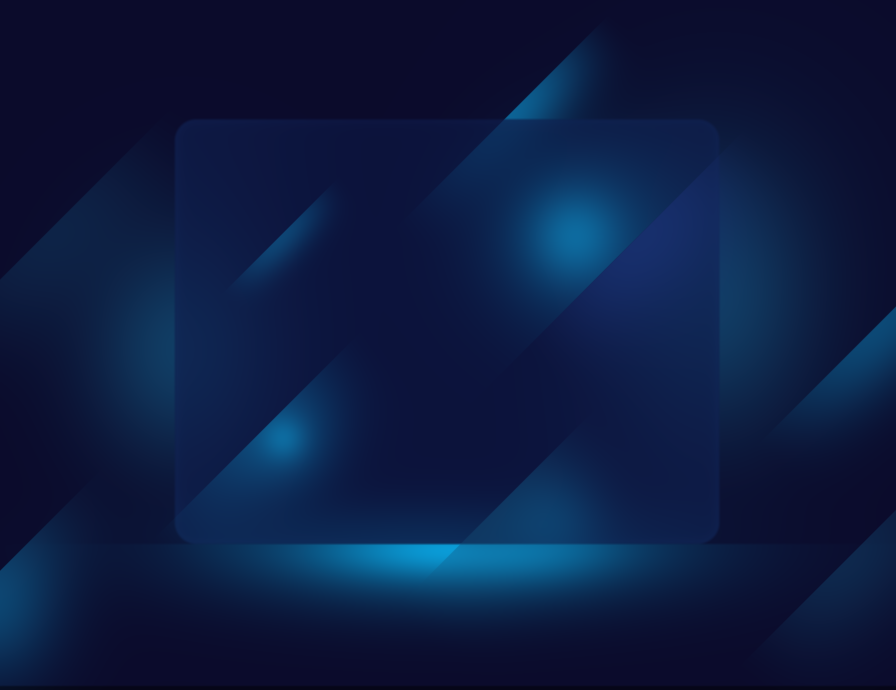
This background is drawn by a Shadertoy shader. Its source:

```glsl
// Deep navy backdrop with a translucent rounded panel, diagonal light shards and cyan glows.

// Elliptical soft light: 1 at the centre, fading with the given radii.
float glow(vec2 p, vec2 center, vec2 radii) {
    vec2 q = (p - center) / radii;
    return exp(-dot(q, q));
}

// 1 on the lower right side of the 45 degree line through a point.
float belowDiagonal(vec2 p, vec2 onEdge) {
    float d = dot(p - onEdge, vec2(0.7071, -0.7071));
    float aa = 0.8 / iResolution.x;
    return smoothstep(-aa, aa, d);
}

// Light with one crisp diagonal edge, fading along it and away from it.
float shard(vec2 p, vec2 center, float halfLength, float width) {
    vec2 q = p - center;
    float along = dot(q, vec2(0.7071)) / halfLength;
    float away = dot(q, vec2(0.7071, -0.7071)) / width;
    float taper = max(1.0 - along * along, 0.0);
    return belowDiagonal(p, center) * taper * taper * exp(-away * away);
}

float roundedBox(vec2 p, vec2 halfSize, float radius) {
    vec2 q = abs(p) - halfSize + radius;
    return length(max(q, 0.0)) + min(max(q.x, q.y), 0.0) - radius;
}

void mainImage(out vec4 fragColor, in vec2 fragCoord) {
    // Canvas width is 1, height about 0.77
    vec2 p = fragCoord / iResolution.x;
    vec3 navy = vec3(0.042, 0.042, 0.17);
    vec3 teal = vec3(0.07, 0.29, 0.45);
    vec3 cyan = vec3(0.05, 0.45, 0.66);
    vec3 violet = vec3(0.10, 0.20, 0.46);

    // Side lights and shards behind the panel
    vec3 color = navy;
    color = mix(color, teal, 0.80 * glow(p, vec2(0.205, 0.380), vec2(0.105, 0.125)));
    color = mix(color, teal, 0.78 * glow(p, vec2(0.795, 0.439), vec2(0.110, 0.150)));
    color = mix(color, teal, 0.09 * glow(p, vec2(0.82, 0.52), vec2(0.20, 0.20)));
    color = mix(color, teal, 0.36 * shard(p, vec2(0.052, 0.510), 0.205, 0.085));
    color = mix(color, cyan, 0.85 * shard(p, vec2(0.560, 0.634), 0.175, 0.046));
    color = mix(color, cyan, 0.58 * shard(p, vec2(0.985, 0.413), 0.205, 0.060));
    color = mix(color, teal, 0.42 * shard(p, vec2(0.945, 0.146), 0.180, 0.075));
    color = mix(color, teal, 0.30 * shard(p, vec2(0.013, 0.146), 0.150, 0.060));
    color = mix(color, cyan, 0.50 * belowDiagonal(p, vec2(0.013, 0.146))
                             * glow(p, vec2(-0.01, 0.095), vec2(0.075, 0.085)));

    // Translucent panel, lighter toward its sides
    float panelDist = roundedBox(p - vec2(0.499, 0.400), vec2(0.304, 0.237), 0.024);
    float panel = smoothstep(0.002, -0.002, panelDist);
    float side = smoothstep(0.05, 0.30, abs(p.x - 0.48));
    vec3 panelColor = mix(vec3(0.048, 0.085, 0.255), vec3(0.055, 0.115, 0.295), side);
    color = mix(color, panelColor, 0.73 * panel);
    color += vec3(0.004, 0.010, 0.018) * exp(-abs(panelDist + 0.003) / 0.005) * panel;

    // Bright light spilling out from under the lower edge
    float lowerEdge = 0.163;
    float under = smoothstep(lowerEdge + 0.002, lowerEdge - 0.002, p.y);
    float spill = 0.52 * glow(p, vec2(0.50, 0.157), vec2(0.255, 0.065))
                + 0.50 * glow(p, vec2(0.51, 0.156), vec2(0.150, 0.032));
    color = mix(color, vec3(0.04, 0.60, 0.83), spill * under);
    color = mix(color, cyan, 0.24 * (1.0 - under)
                             * glow(p, vec2(0.47, lowerEdge), vec2(0.26, 0.045)));

    // Large round light, cut off by the violet shard
    vec2 violetEdge = vec2(0.710, 0.504);
    float orb = 0.45 * glow(p, vec2(0.642, 0.506), vec2(0.048))
              + 0.46 * glow(p, vec2(0.642, 0.506), vec2(0.095));
    color = mix(color, cyan, orb * (1.0 - belowDiagonal(p, violetEdge)));
    color = mix(color, violet, 0.80 * shard(p, violetEdge, 0.180, 0.080));

    // Small shard at the upper left of the panel
    color = mix(color, cyan, 0.50 * shard(p, vec2(0.312, 0.506), 0.096, 0.026));

    // Lower left shard with a hot spot
    vec2 spotEdge = vec2(0.286, 0.283);
    float spot = 0.50 * glow(p, vec2(0.316, 0.281), vec2(0.024))
               + 0.38 * glow(p, vec2(0.314, 0.281), vec2(0.055));
    color = mix(color, cyan, 0.34 * shard(p, spotEdge, 0.170, 0.065));
    color = mix(color, cyan, spot * belowDiagonal(p, spotEdge));

    // Lower right shard crossing the panel edge
    vec2 crossEdge = vec2(0.553, 0.202);
    color = mix(color, teal, 0.48 * shard(p, crossEdge, 0.160, 0.070));
    color = mix(color, cyan, 0.30 * belowDiagonal(p, crossEdge)
                             * glow(p, vec2(0.618, 0.190), vec2(0.055)));

    // Thin dark strip along the bottom
    color *= mix(0.55, 1.0, smoothstep(0.003, 0.006, p.y));
    fragColor = vec4(color, 1.0);
}
```
